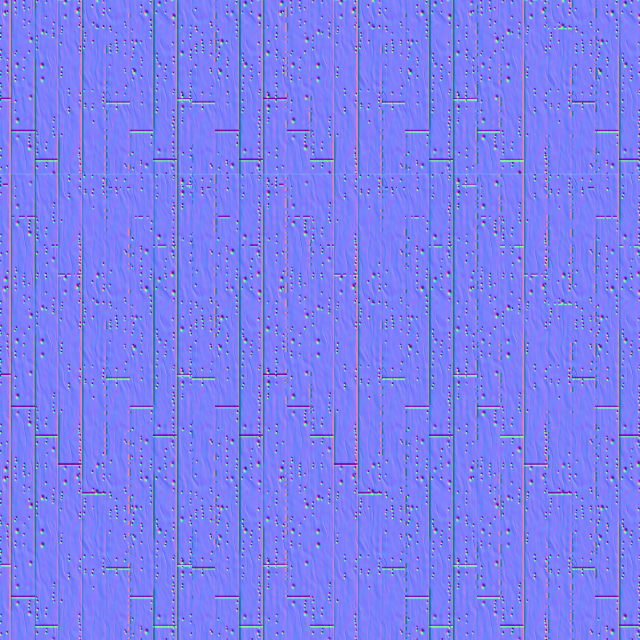
A WebGL 1 fragment shader for this texture map:

```glsl
precision highp float;

uniform vec2 u_resolution;

const float TILE = 0.2969;              // side of one repeat
const float PLANKS = 8.0;               // planks per repeat
const vec2 CUT = vec2(0.2995, 0.728);   // where the repeat is offset
const float CUT_SHIFT = 0.431;
const vec2 TILE_ORIGIN = vec2(0.2995, 0.7057);
const float JOINT_STEP = 0.1515;        // stagger between neighbouring planks
const float GROOVE_WIDTH = 0.0011;

float hash(vec2 p) {
  vec3 q = fract(p.xyx * 0.1031);
  q += dot(q, q.yzx + 33.33);
  return fract((q.x + q.y) * q.z);
}

// Value noise that wraps after a whole number of cells
float noise(vec2 p, vec2 period) {
  vec2 i = floor(p);
  vec2 f = fract(p);
  f = f * f * (3.0 - 2.0 * f);
  vec2 a = mod(i, period);
  vec2 b = mod(i + 1.0, period);
  float low = mix(hash(a), hash(vec2(b.x, a.y)), f.x);
  float high = mix(hash(vec2(a.x, b.y)), hash(b), f.x);
  return mix(low, high, f.y);
}

float tileNoise(vec2 t, vec2 cells) {
  return noise(t * cells, cells);
}

// Wood surface: wavy long creases over fine fibres
float grainHeight(vec2 t) {
  t.x += 0.035 * (tileNoise(t, vec2(10.0, 12.0)) - 0.5);
  float crease = abs(2.0 * tileNoise(t, vec2(36.0, 6.0)) - 1.0);
  float fibres = tileNoise(t, vec2(50.0, 8.0));
  float fuzz = 0.5 * tileNoise(t, vec2(84.0, 36.0));
  return 0.45 * smoothstep(0.0, 0.35, crease) + fibres + fuzz;
}

vec2 grainSlope(vec2 t, float amount) {
  vec2 e = vec2(0.003, 0.0);
  float dx = grainHeight(t - e.xy) - grainHeight(t + e.xy);
  float dy = grainHeight(t - e.yx) - grainHeight(t + e.yx);
  return amount * vec2(dx, dy) / (2.0 * e.x);
}

// Slope (x) and depth (y) across a groove with unequal walls
vec2 groove(float d, float width, float lean) {
  float s = d / width;
  float wall = mix(1.0 - lean, lean, smoothstep(-0.3, 0.3, s));
  return vec2(-3.4 * s * wall * exp(0.5 - 0.5 * s * s), 0.8 * exp(-s * s));
}

float dots(float along, float seed) {
  return smoothstep(0.5, 0.62, noise(vec2(along * 90.0, seed), vec2(512.0)));
}

// Long seams between planks: full, broken or faint
vec3 seam(vec2 t, float region) {
  float edge = floor(t.x * PLANKS + 0.5);
  float k = mod(edge, PLANKS);
  vec2 id = vec2(edge + 40.0, region * 17.0 + 3.0);
  float d = (t.x - edge / PLANKS) * TILE;
  float chance = mod(k, 4.0) > 1.5 ? 0.9 : 0.4 - 0.3 * mod(k, 2.0);
  float strong = step(hash(id), chance);
  float run = noise(vec2(t.y * 3.0 + 30.0, id.x * 3.0), vec2(512.0));
  float solid = mix(0.3, 1.0, smoothstep(0.25, 0.35, run));
  float broken = 0.08 + 0.9 * dots(t.y, id.x) * smoothstep(0.45, 0.55, run);
  float weight = mix(broken, solid, strong);
  vec2 g = groove(d, GROOVE_WIDTH, mix(0.2, 0.9, hash(id + 9.0)));
  return weight * vec3(g.x, 0.0, g.y);
}

// Staggered plank ends; the first row under the cut is worn to dots
vec3 joint(vec2 t) {
  float column = floor(t.x * PLANKS);
  float k = mod(column, PLANKS);
  float order = k < 2.5 ? k : (k < 3.5 ? -0.115 : k - 3.0);
  float y = t.y + JOINT_STEP * order;
  float row = floor(y + 0.5);
  float weight = row < -0.5 ? 0.9 : 0.7 * dots(t.x, 5.0);
  float lean = mix(0.2, 0.8, hash(vec2(column + 60.0, row + 20.0)));
  vec2 g = groove((y - row) * TILE, GROOVE_WIDTH, lean);
  return weight * vec3(0.0, g);
}

// Small pits, strung into sparse vertical runs
vec3 pits(vec2 t, vec2 cells, float density, float radius) {
  vec3 sum = vec3(0.0);
  vec2 base = floor(t * cells);
  for (int j = -1; j <= 1; j++) {
    for (int i = -1; i <= 1; i++) {
      vec2 cell = base + vec2(float(i), float(j));
      vec2 id = mod(cell, cells);
      float line = hash(vec2(id.x, 31.0));
      vec2 jitter = vec2(mix(line, hash(id + 11.0), 0.3), hash(id + 47.0));
      vec2 center = (cell + 0.2 + 0.6 * jitter) / cells;
      float run = tileNoise(id / cells, vec2(cells.x, 6.0));
      float present = step(hash(id + 83.0), density * smoothstep(0.45, 0.75, run));
      float wear = mix(0.3, 1.0, hash(cell + 140.0));
      vec2 s = (t - center) * TILE / (radius * vec2(0.85, 1.15));
      float fall = exp(-dot(s, s));
      sum += present * wear * vec3(-7.0 * s * fall, 0.9 * fall);
    }
  }
  return sum;
}

void main() {
  vec2 uv = gl_FragCoord.xy / u_resolution;
  float leftPart = step(uv.x, CUT.x);
  float upperPart = step(CUT.y, uv.y);
  vec2 shifted = uv + CUT_SHIFT * vec2(leftPart, -upperPart);
  vec2 t = (shifted - TILE_ORIGIN) / TILE;

  vec3 relief = vec3(grainSlope(t, 0.0032), 0.0);
  relief += seam(t, leftPart) + joint(t);
  relief += pits(t, vec2(16.0, 14.0), 0.35, 0.0023);
  relief += pits(t, vec2(24.0, 54.0), 0.4, 0.0014);
  relief.y += 0.2 * exp(-pow((uv.y - CUT.y) / GROOVE_WIDTH, 2.0));

  // Pack the surface direction into colour
  vec3 normal = normalize(vec3(relief.xy, 1.0));
  normal.z *= 1.0 - clamp(relief.z, 0.0, 0.9);
  gl_FragColor = vec4(normal * 0.5 + vec3(0.49, 0.5, 0.49), 1.0);
}
```
